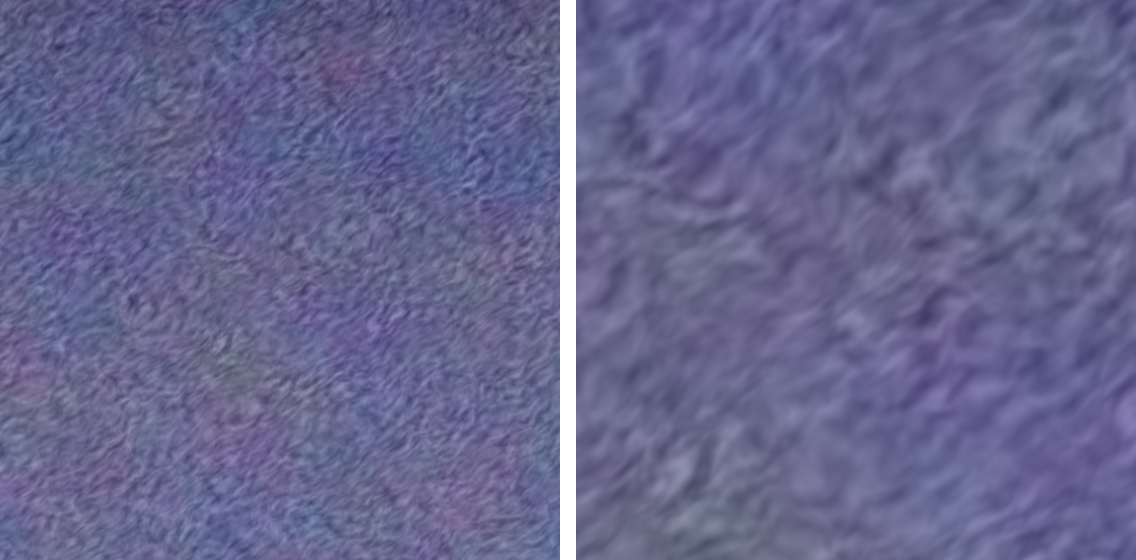
Left: the whole. Right: its middle third, enlarged.
Write a WebGL 2 fragment shader that draws this texture.

```glsl
#version 300 es
precision highp float;
// Draws a blue-violet rough surface with short slanted grains and soft tinted patches.

uniform vec2 u_resolution;
out vec4 fragColor;

// Unit gradient for a lattice cell, from an integer hash.
vec2 cellGradient(vec2 cell) {
    uvec2 k = uvec2(ivec2(cell) + 4096);
    uint h = k.x * 1664525u + k.y * 22695477u;
    h = (h ^ (h >> 15)) * 2246822519u;
    h = (h ^ (h >> 13)) * 3266489917u;
    h ^= h >> 16;
    float angle = float(h & 65535u) / 65536.0 * 6.28319;
    return vec2(cos(angle), sin(angle));
}

// Gradient noise, roughly -0.7 to 0.7.
float noise(vec2 p) {
    vec2 cell = floor(p);
    vec2 f = p - cell;
    vec2 w = f * f * f * (f * (f * 6.0 - 15.0) + 10.0);
    float a = dot(cellGradient(cell), f);
    float b = dot(cellGradient(cell + vec2(1, 0)), f - vec2(1, 0));
    float c = dot(cellGradient(cell + vec2(0, 1)), f - vec2(0, 1));
    float d = dot(cellGradient(cell + vec2(1, 1)), f - vec2(1, 1));
    return mix(mix(a, b, w.x), mix(c, d, w.x), w.y);
}

// Noise stretched along a slanted axis; freq holds cells along and across it.
float slantedNoise(vec2 p, float angle, vec2 freq) {
    float c = cos(angle), s = sin(angle);
    return noise(mat2(c, -s, s, c) * p * freq + freq.yx);
}

void main() {
    vec2 uv = gl_FragCoord.xy / u_resolution;

    // Bend the grain gently so that its direction wanders.
    vec2 bend = vec2(noise(uv * 8.0 + 3.7), noise(uv * 8.0 + 41.3));
    vec2 fineBend = vec2(noise(uv * 34.0 + 17.1), noise(uv * 34.0 + 63.9));
    vec2 p = uv + 0.018 * bend + 0.006 * fineBend;

    // Grain: long ridges, short flecks and fine crumbs.
    float grain = slantedNoise(p, 0.72, vec2(34.0, 76.0));
    grain += 0.75 * slantedNoise(p, 0.58, vec2(58.0, 112.0));
    grain += 0.35 * slantedNoise(p, 0.85, vec2(110.0, 170.0));
    grain *= 1.0 + 0.7 * noise(uv * 13.0 + 27.5);

    // Broad light: dim upper edge, paler lower half, faint blotches.
    float light = mix(0.025, -0.022, smoothstep(0.1, 0.95, uv.y));
    light -= 0.03 * smoothstep(0.88, 1.0, uv.y);
    light += 0.035 * slantedNoise(p, 0.45, vec2(7.0, 14.0));
    light += 0.135 * grain;

    // Tint patches: blue against warm grey, and violet against teal.
    float blueness = noise(uv * vec2(3.5, 4.5) + 8.2) + 0.6 * noise(p * 9.0 + 52.6);
    blueness += 0.35 * exp(-pow((uv.y - 0.66 - 0.1 * uv.x) / 0.2, 2.0)) - 0.14;
    float violet = noise(p * vec2(5.0, 7.0) + 71.4) + 0.7 * noise(p * 14.0 + 12.8);

    vec3 color = vec3(0.39, 0.389, 0.552) + light;
    color += blueness * vec3(-0.045, -0.012, 0.04);
    color += violet * vec3(0.03, -0.035, 0.012);
    fragColor = vec4(clamp(color, 0.0, 1.0), 1.0);
}
```
